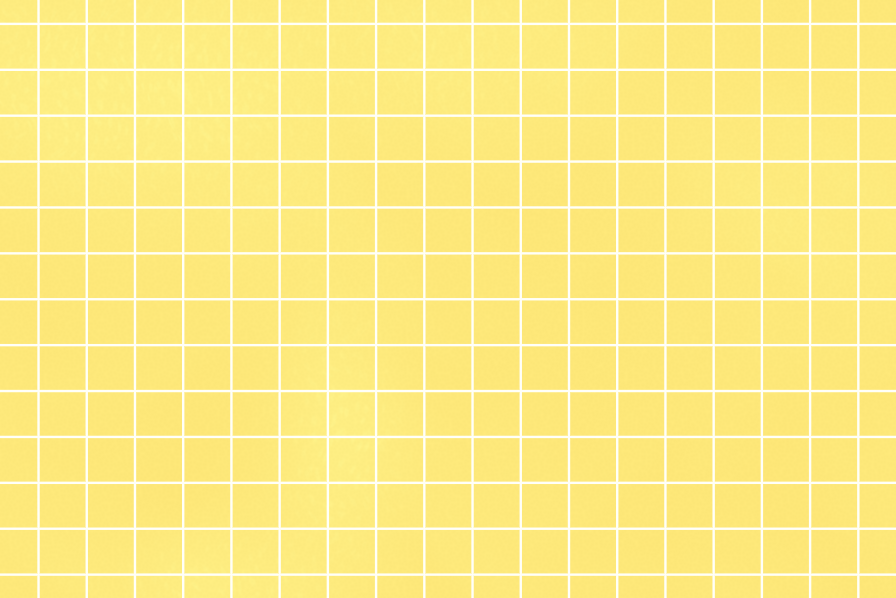
Give the GLSL for this pattern, as a Shadertoy shader.

```glsl
// White square grid on softly mottled, lightly scuffed yellow paper.
#define REPEATS vec2(18.58, 13.03)
#define FIRST_LINE vec2(0.0430, 0.0391)
#define LINE_WIDTH 0.0040
#define LINE_COLOR vec3(1.0, 1.0, 0.975)
#define PAPER_DEEP vec3(0.993, 0.898, 0.458)
#define PAPER_PALE vec3(0.996, 0.948, 0.535)
#define CLOUD_AMOUNT 0.13
#define SCUFF_AMOUNT 0.30
#define GRAIN_AMOUNT 0.012

vec2 hash2(vec2 p) {
    vec3 q = fract(p.xyx * vec3(0.1031, 0.1030, 0.0973));
    q += dot(q, q.yzx + 33.33);
    return fract((q.xx + q.yz) * q.zy);
}

// Cellular noise: distance to the nearest scattered point.
float cellular(vec2 p) {
    vec2 cell = floor(p), f = fract(p);
    float nearest = 2.0;
    for (int y = -1; y <= 1; y++)
    for (int x = -1; x <= 1; x++) {
        vec2 o = vec2(x, y);
        vec2 d = o + hash2(cell + o + 50.0) - f;
        nearest = min(nearest, dot(d, d));
    }
    return sqrt(nearest);
}

// Layered, rotated sines: cloudy tone in about -1..1.
float clouds(vec2 p) {
    float sum = 0.0, amp = 0.5;
    for (int i = 0; i < 5; i++) {
        p += 0.6 * sin(p.yx * 1.3 + float(i));
        sum += amp * sin(p.x + 1.7) * sin(p.y + 0.4);
        p = mat2(1.38, 1.04, -1.04, 1.38) * p + 2.3;
        amp *= 0.6;
    }
    return sum;
}

// Soft elliptical patch of faded paper.
float patchAt(vec2 uv, vec2 center, vec2 radius) {
    vec2 d = (uv - center) / radius;
    return exp(-dot(d, d));
}

vec3 paper(vec2 uv, vec2 p) {
    // Broad fading: strongest at upper left and lower centre-left
    float fade = 0.22;
    fade += 0.48 * patchAt(uv, vec2(0.13, 0.86), vec2(0.22, 0.22));
    fade += 0.50 * patchAt(uv, vec2(0.38, 0.28), vec2(0.07, 0.20));
    fade += 0.45 * patchAt(uv, vec2(0.24, 0.02), vec2(0.12, 0.10));
    fade += 0.25 * patchAt(uv, vec2(0.50, 0.92), vec2(0.22, 0.15));
    fade += 0.15 * patchAt(uv, vec2(0.90, 0.68), vec2(0.12, 0.16));
    float cloud = clouds(p * 7.0);
    fade += CLOUD_AMOUNT * cloud;

    // Small upright scuffs, mostly where the paper has faded
    vec2 warp = 0.012 * sin(p.yx * 37.0 + 4.0 * cloud);
    float scuff = 1.0 - smoothstep(0.05, 0.38, cellular((p + warp) * vec2(60.0, 32.0)));
    fade += SCUFF_AMOUNT * scuff * smoothstep(0.2, 0.8, fade);

    float grain = cellular(p * 170.0) - 0.5;
    return mix(PAPER_DEEP, PAPER_PALE, clamp(fade, 0.0, 1.0)) + GRAIN_AMOUNT * grain;
}

// Antialiased coverage of the grid, measured in canvas heights.
float gridLines(vec2 uv, vec2 aspect, float pixel) {
    vec2 g = (uv - FIRST_LINE) * REPEATS;
    vec2 d = abs(fract(g + 0.5) - 0.5) / REPEATS * aspect;
    vec2 cover = clamp((0.5 * LINE_WIDTH - d) / pixel + 0.5, 0.0, 1.0);
    return max(cover.x, cover.y);
}

void mainImage(out vec4 fragColor, in vec2 fragCoord) {
    vec2 uv = fragCoord / iResolution.xy;
    vec2 aspect = vec2(iResolution.x / iResolution.y, 1.0);
    vec3 color = paper(uv, uv * aspect);
    color = mix(color, LINE_COLOR, gridLines(uv, aspect, 1.0 / iResolution.y));
    fragColor = vec4(color, 1.0);
}
```
